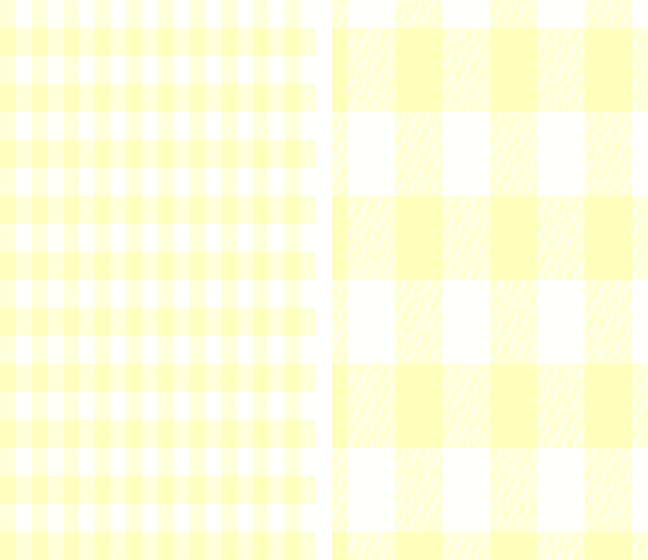
Left, the full canvas; right, a detail of the centre.
A Shadertoy shader for this pattern:

```glsl
// Pale yellow gingham: vertical and horizontal bands cross on a white ground.
// Crossings are solid; cells under a single band carry a fine diagonal twill,
// drawn as a soft wave broken into short threads by gradient noise.

const vec2  REPEATS       = vec2(10.0);       // band pairs across and down
const vec3  GROUND        = vec3(1.0, 1.0, 0.99);
const vec3  SOLID         = vec3(1.0, 1.0, 0.74);
const vec3  TWILL_DARK    = vec3(1.0, 1.0, 0.81);
const vec3  TWILL_LIGHT   = vec3(1.0, 1.0, 0.905);
const float TWILL_LINES   = 4.0;              // diagonal threads per cell
const float THREAD_BREAKS = 5.0;              // noise cells per gingham cell
const float THREAD_WEAR   = 0.45;             // strength of the breaks
const float TAU           = 6.2831853;

vec2 hashGradient(vec2 cell) {
    float h = fract(sin(dot(cell, vec2(127.1, 311.7))) * 43758.5);
    return vec2(cos(TAU * h), sin(TAU * h));
}

float gradientNoise(vec2 p) {
    vec2 i = floor(p), f = fract(p);
    vec2 u = f * f * (3.0 - 2.0 * f);
    vec2 e = vec2(1.0, 0.0);
    float low  = mix(dot(hashGradient(i), f),
                     dot(hashGradient(i + e.xy), f - e.xy), u.x);
    float high = mix(dot(hashGradient(i + e.yx), f - e.yx),
                     dot(hashGradient(i + e.xx), f - e.xx), u.x);
    return mix(low, high, u.y);
}

// Coverage of the bands on both axes: each fills the first of every two cells.
vec2 bandCoverage(vec2 p, vec2 pixel) {
    vec2 edgeDistance = abs(mod(p + 0.5, 2.0) - 1.0) - 0.5;
    return clamp(0.5 - edgeDistance / pixel, 0.0, 1.0);
}

// Twill lightness from 0 to 1, fading to its mean when too fine to resolve.
float twill(vec2 p, vec2 pixel) {
    float wave = cos(TAU * TWILL_LINES * (p.x - p.y));
    float wear = THREAD_WEAR * gradientNoise(p * THREAD_BREAKS);
    float detail = 1.0 - smoothstep(0.4, 0.9, TWILL_LINES * max(pixel.x, pixel.y));
    return clamp(0.5 + detail * (0.42 * wave + wear), 0.0, 1.0);
}

void mainImage(out vec4 fragColor, in vec2 fragCoord) {
    vec2 pixel = 2.0 * REPEATS / iResolution.xy;
    vec2 p = fragCoord * pixel;               // one unit per gingham cell

    vec2 band = bandCoverage(p, pixel);
    float both = band.x * band.y;
    float neither = (1.0 - band.x) * (1.0 - band.y);
    float single = 1.0 - both - neither;

    vec3 thread = mix(TWILL_DARK, TWILL_LIGHT, twill(p, pixel));
    fragColor = vec4(GROUND * neither + thread * single + SOLID * both, 1.0);
}
```
